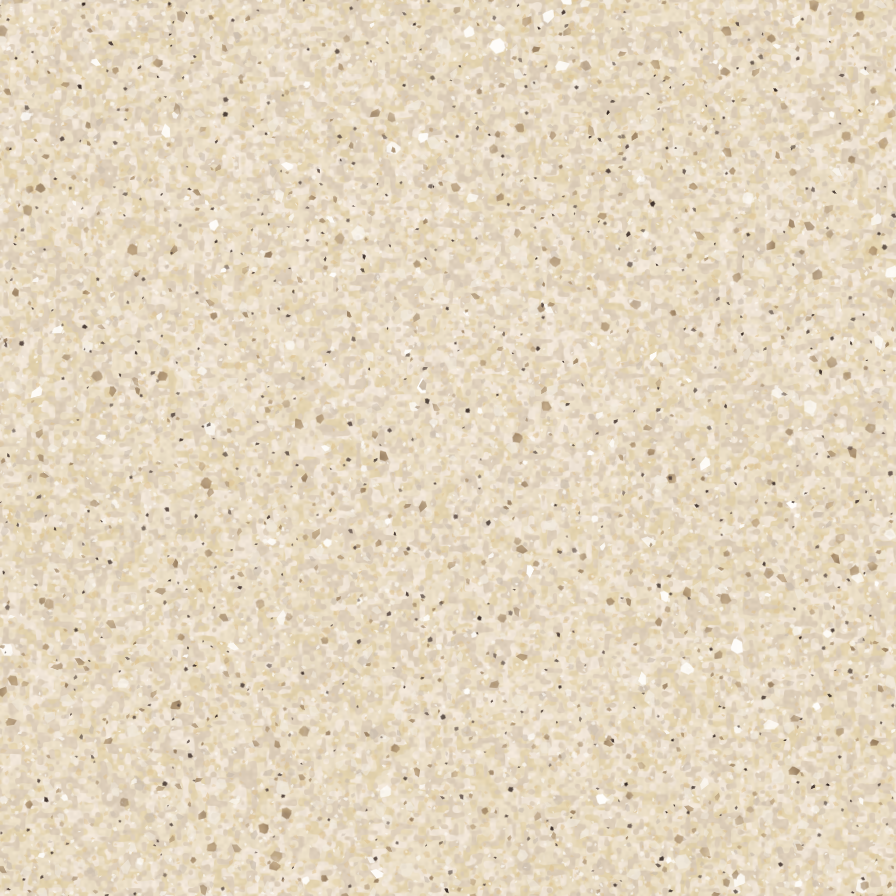
Write a WebGL 1 fragment shader that draws this texture.

```glsl
precision highp float;
uniform vec2 u_resolution;

float hash(vec2 p) {
  vec3 q = fract(vec3(p.xyx) * 0.1031);
  q += dot(q, q.yzx + 33.33);
  return fract((q.x + q.y) * q.z);
}

float noise(vec2 p) {
  vec2 i = floor(p), f = fract(p);
  f = f * f * (3.0 - 2.0 * f);
  return mix(mix(hash(i), hash(i + vec2(1.0, 0.0)), f.x),
             mix(hash(i + vec2(0.0, 1.0)), hash(i + vec2(1.0, 1.0)), f.x), f.y);
}

// Coverage of angular chips scattered over a grid, radii in canvas units
float chips(vec2 uv, float cells, float density, float rMin, float rMax, float seed) {
  const float soft = 0.0013;
  vec2 home = floor(uv * cells);
  float cover = 0.0;
  for (int y = -1; y <= 1; y++) {
    for (int x = -1; x <= 1; x++) {
      vec2 cell = home + vec2(float(x), float(y));
      vec2 key = cell + seed * 17.0 + 5.0;
      if (hash(key) > density) continue;
      float sizeRnd = hash(key + 211.3);
      float shapeRnd = hash(key + 307.7);
      vec2 center = (cell + vec2(hash(key + 41.7), hash(key + 97.1))) / cells;
      float angle = 6.2832 * hash(key + 153.9);
      float c = cos(angle), s = sin(angle);
      vec2 d = mat2(c, s, -s, c) * (uv - center);
      d.y *= 1.0 + 0.8 * shapeRnd;
      // Skewed hexagonal outline with one clipped corner
      float dist = max(abs(d.x), abs(d.y + 0.3 * d.x));
      dist = max(dist, abs(d.x * 0.8 - d.y * 0.7));
      dist = max(dist, (d.x + d.y) * (0.75 + 0.5 * shapeRnd));
      float radius = mix(rMin, rMax, sizeRnd * sizeRnd);
      float mask = 1.0 - smoothstep(radius - soft, radius + soft, dist);
      cover = max(cover, mask * (0.55 + 0.45 * hash(key + 401.9)));
    }
  }
  return cover;
}

void main() {
  vec2 uv = gl_FragCoord.xy / u_resolution;

  // Fine sandy ground of cream, yellow, pale and greyish grains
  vec3 cream = vec3(0.92, 0.87, 0.775);
  vec3 yellow = vec3(0.89, 0.825, 0.68);
  vec3 pale = vec3(0.945, 0.90, 0.845);
  vec3 greige = vec3(0.865, 0.805, 0.725);
  vec3 color = cream;
  color = mix(color, yellow, smoothstep(0.48, 0.75, noise(uv * 125.0 + 13.0)));
  color = mix(color, pale, smoothstep(0.5, 0.78, noise(uv * 140.0 + 71.0)));
  color = mix(color, greige, smoothstep(0.52, 0.8, noise(uv * 155.0 + 139.0)));
  color += 0.045 * (noise(uv * 250.0 + 31.0) - 0.5);
  color += vec3(0.008, 0.009, 0.016) * (noise(uv * 5.0 + 9.0) - 0.5);

  // Translucent grains
  color = mix(color, vec3(0.87, 0.75, 0.54), 0.55 * chips(uv, 100.0, 0.26, 0.0018, 0.0042, 1.0));
  color = mix(color, vec3(0.77, 0.72, 0.67), 0.6 * chips(uv, 48.0, 0.28, 0.0025, 0.006, 2.0));
  color = mix(color, vec3(0.95, 0.925, 0.88), 0.75 * chips(uv, 42.0, 0.28, 0.004, 0.009, 3.0));

  // White grit and flakes
  color = mix(color, vec3(0.985, 0.97, 0.945), 0.85 * chips(uv, 110.0, 0.22, 0.0013, 0.0028, 4.0));
  color = mix(color, vec3(1.0, 0.995, 0.985), chips(uv, 28.0, 0.2, 0.003, 0.0085, 5.0));

  // Brown chips with darker mottling
  vec3 brown = mix(vec3(0.52, 0.41, 0.29), vec3(0.74, 0.63, 0.48), noise(uv * 110.0 + 57.0));
  color = mix(color, brown, 0.85 * chips(uv, 46.0, 0.28, 0.002, 0.0065, 6.0));

  // Small dark specks
  vec3 dark = mix(vec3(0.17, 0.12, 0.10), vec3(0.42, 0.35, 0.32), noise(uv * 40.0 + 83.0));
  color = mix(color, dark, chips(uv, 52.0, 0.23, 0.0012, 0.0031, 7.0));

  gl_FragColor = vec4(clamp(color, 0.0, 1.0), 1.0);
}
```
